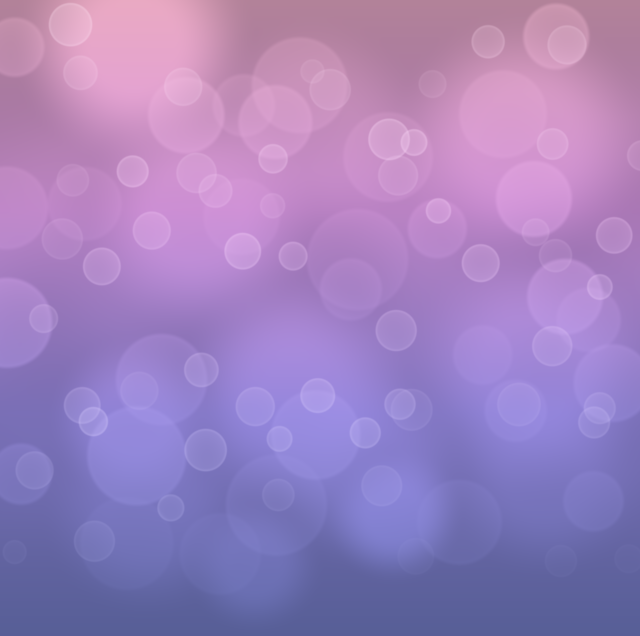
Reproduce this background procedurally as a WebGL 2 fragment shader.

```glsl
#version 300 es
precision highp float;
// Soft bokeh lights over a vertical ramp from slate blue through violet to rose.
// Broad glows, haze and pale discs uncover a lit ramp lying over a shaded ramp;
// small rimmed bubbles, scattered on jittered grids, are screened on top.

uniform vec2 u_resolution;
out vec4 outColor;

// Ramp stops: bottom, lower middle, upper middle, top
const float LOW_STOP = 0.35;
const float HIGH_STOP = 0.67;
const vec3 SHADE[4] = vec3[4](vec3(0.34, 0.37, 0.59), vec3(0.46, 0.42, 0.69),
                              vec3(0.61, 0.43, 0.66), vec3(0.70, 0.51, 0.60));
const vec3 LIT[4] = vec3[4](vec3(0.46, 0.50, 0.80), vec3(0.62, 0.56, 0.92),
                            vec3(0.89, 0.62, 0.91), vec3(0.94, 0.68, 0.78));

// Broad glows: centre x, centre y, radius, strength (canvas heights)
const int GLOW_COUNT = 12;
const vec4 GLOWS[GLOW_COUNT] = vec4[GLOW_COUNT](
    vec4(0.21, 0.93, 0.14, 0.90), vec4(0.82, 0.78, 0.15, 0.65),
    vec4(0.49, 0.80, 0.13, 0.35), vec4(0.31, 0.66, 0.14, 0.60),
    vec4(0.21, 0.34, 0.10, 0.60), vec4(0.46, 0.38, 0.14, 0.60),
    vec4(0.62, 0.19, 0.08, 0.70), vec4(0.58, 0.26, 0.12, 0.45),
    vec4(0.84, 0.42, 0.15, 0.65), vec4(0.86, 0.25, 0.12, 0.35),
    vec4(0.23, 0.19, 0.12, 0.35), vec4(0.40, 0.11, 0.08, 0.42));

const float HAZE_STRENGTH = 0.42;
const float HAZE_SCALE = 4.0;
const ivec2 DISC_GRID = ivec2(5, 6);
const vec2 DISC_RADIUS = vec2(0.045, 0.080);
const float DISC_STRENGTH = 0.34;
const ivec2 BUBBLE_GRID = ivec2(8, 7);
const vec2 BUBBLE_RADIUS = vec2(0.019, 0.036);
const float BUBBLE_STRENGTH = 0.28;
const float RIM_WIDTH = 0.0018;

// Integer hash giving three values in 0..1
vec3 hash3(ivec2 cell, int seed) {
    uvec3 v = uvec3(ivec3(cell, seed) + 64) * 1664525u + 1013904223u;
    for (int i = 0; i < 2; i++) {
        v.x += v.y * v.z;
        v.y += v.z * v.x;
        v.z += v.x * v.y;
        v ^= v >> 16u;
    }
    return vec3(v & 0xffffu) / 65535.0;
}

float cornerSlope(ivec2 cell, vec2 offset) {
    float angle = 6.2832 * hash3(cell, 7).x;
    return dot(vec2(cos(angle), sin(angle)), offset);
}

float gradientNoise(vec2 p) {
    ivec2 c = ivec2(floor(p));
    vec2 f = fract(p);
    vec2 w = f * f * f * (f * (f * 6.0 - 15.0) + 10.0);
    float low = mix(cornerSlope(c, f), cornerSlope(c + ivec2(1, 0), f - vec2(1, 0)), w.x);
    float high = mix(cornerSlope(c + ivec2(0, 1), f - vec2(0, 1)),
                     cornerSlope(c + 1, f - 1.0), w.x);
    return mix(low, high, w.y);
}

vec3 ramp(vec3 stops[4], float y) {
    vec3 c = mix(stops[0], stops[1], clamp(y / LOW_STOP, 0.0, 1.0));
    c = mix(c, stops[2], clamp((y - LOW_STOP) / (HIGH_STOP - LOW_STOP), 0.0, 1.0));
    return mix(c, stops[3], clamp((y - HIGH_STOP) / (1.0 - HIGH_STOP), 0.0, 1.0));
}

// Disc slightly brighter towards its edge, with a thin inner rim
float rimmedDisc(vec2 offset, float radius, float soft, float rim) {
    float dist = length(offset);
    float fill = 1.0 - smoothstep(radius - soft, radius + soft, dist);
    float edge = (dist - radius + RIM_WIDTH) / max(RIM_WIDTH, soft);
    float body = mix(0.75, 1.0, min(dist * dist / (radius * radius), 1.0));
    return fill * body + rim * exp(-edge * edge);
}

// Remaining darkness after a jittered grid of discs, thinned near the floor
float scatter(vec2 p, float aspect, ivec2 grid, vec2 radii, float strength,
              float soft, float rim, int seed) {
    float dark = 1.0;
    for (int i = 0; i < grid.x * grid.y; i++) {
        ivec2 cell = ivec2(i % grid.x, i / grid.x);
        vec3 place = hash3(cell, seed);
        vec3 look = hash3(cell, seed + 1);
        vec2 centre = (vec2(cell) + 0.5 + 1.1 * (place.xy - 0.5)) / vec2(grid);
        centre.y = mix(0.12, 0.96, centre.y);
        centre.x *= aspect;
        float radius = mix(radii.x, radii.y, place.z);
        float alpha = strength * mix(0.3, 1.0, look.x) * smoothstep(0.06, 0.25, centre.y);
        dark *= 1.0 - alpha * rimmedDisc(p - centre, radius, soft, rim);
    }
    return dark;
}

void main() {
    vec2 p = gl_FragCoord.xy / u_resolution.y;
    float aspect = u_resolution.x / u_resolution.y;
    float pixel = 1.0 / u_resolution.y;

    // Haze fills the middle band, then the glows gather over it
    float band = smoothstep(0.08, 0.45, p.y) * (1.0 - smoothstep(0.70, 0.95, p.y));
    float haze = clamp(0.65 + 1.1 * gradientNoise(p * HAZE_SCALE), 0.0, 1.0);
    float dark = 1.0 - HAZE_STRENGTH * band * haze;
    for (int i = 0; i < GLOW_COUNT; i++) {
        vec4 g = GLOWS[i];
        float dist = length(p - g.xy);
        dark *= 1.0 - g.w * (1.0 - smoothstep(0.45 * g.z, 1.4 * g.z, dist));
    }
    float discs = scatter(p, aspect, DISC_GRID, DISC_RADIUS, DISC_STRENGTH, 0.004, 0.15, 21);
    float bubbles = scatter(p, aspect, BUBBLE_GRID, BUBBLE_RADIUS, BUBBLE_STRENGTH,
                            pixel, 0.45, 43);

    // Discs uncover the lit ramp; bubbles also lift it towards white
    vec3 lit = ramp(LIT, p.y);
    vec3 color = mix(lit, ramp(SHADE, p.y), dark * discs);
    color = 1.0 - (1.0 - color) * (1.0 - lit * (0.25 * (1.0 - discs)));
    color = 1.0 - (1.0 - color) * (1.0 - lit * (1.0 - bubbles));
    outColor = vec4(color, 1.0);
}
```
